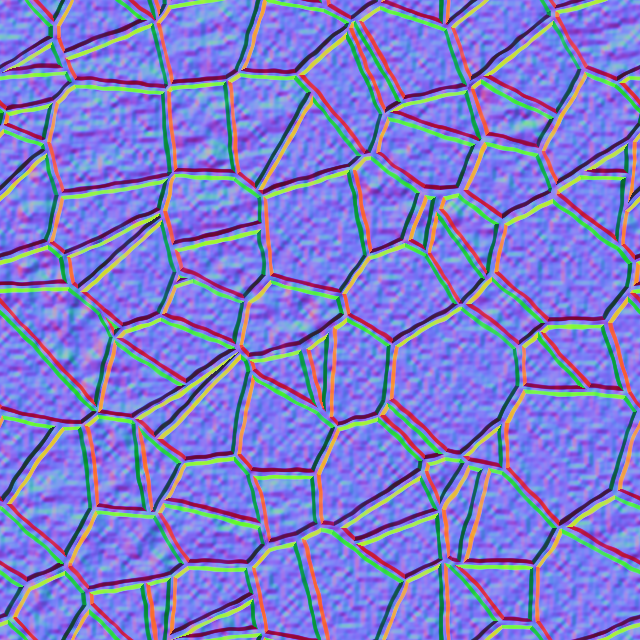
Give the GLSL for this texture map, as a Shadertoy shader.

```glsl
// Tiling normal map of irregular flagstones with bevelled edges and grainy faces.
#define CELLS 8.0          // layout cells per canvas side
#define SIZE_SPREAD 0.7    // how unequal the stones are
#define SPLIT_SHARE 0.5    // share of stones broken in two
#define GAP_MIN 0.0008     // half width of the joints
#define GAP_VARY 0.0042
#define BEVEL_WIDTH 0.0056
#define BEVEL_SLOPE 2.7
#define GRAIN_FINE 0.0040
#define GRAIN_COARSE 0.0050
#define LAYERED_SHARE 0.17 // share of stones with ridged layers
#define WOBBLE 0.006       // unevenness of the stone outlines

vec3 hash3(vec2 p) {
    vec3 q = fract(vec3(p.xyx) * vec3(0.1031, 0.1030, 0.0973));
    q += dot(q, q.yxz + 33.33);
    return fract((q.xxy + q.yzz) * q.zyx);
}

// Value noise, three channels, wrapping after "period" cells
vec3 noise3(vec2 p, float period) {
    vec2 i = floor(p), f = p - i;
    f = f * f * (3.0 - 2.0 * f);
    vec2 a = mod(i, period), b = mod(i + 1.0, period);
    vec3 low = mix(hash3(a), hash3(vec2(b.x, a.y)), f.x);
    vec3 high = mix(hash3(vec2(a.x, b.y)), hash3(b), f.x);
    return mix(low, high, f.y);
}

// Site of a cell: position in xy, size weight in z
vec3 site(vec2 cell) {
    vec3 h = hash3(mod(cell, CELLS) + 11.0);
    return vec3(cell + h.xy, SIZE_SPREAD * h.z);
}

float grainHeight(vec2 uv, float pitted) {
    return GRAIN_FINE * noise3(uv * 112.0, 112.0).x
         + GRAIN_COARSE * pitted * noise3(uv * 48.0, 48.0).y;
}

vec2 grainSlope(vec2 uv, float pitted) {
    vec2 e = vec2(0.0018, 0.0);
    return vec2(grainHeight(uv + e.xy, pitted) - grainHeight(uv - e.xy, pitted),
                grainHeight(uv + e.yx, pitted) - grainHeight(uv - e.yx, pitted)) / (2.0 * e.x);
}

// Weighted Voronoi stones: distance to the rim, outward direction,
// position relative to the site, and random values of the stone
float stone(vec2 p, out vec2 outward, out vec2 local, out vec3 trait) {
    vec2 home = floor(p), owner = home;
    float nearest = 1e5;
    for (int y = -3; y <= 3; y++)
    for (int x = -3; x <= 3; x++) {
        vec2 cell = home + vec2(x, y);
        vec3 s = site(cell);
        vec2 r = s.xy - p;
        float power = dot(r, r) - s.z;
        if (power < nearest) { nearest = power; owner = cell; }
    }

    vec3 own = site(owner);
    local = p - own.xy;
    outward = vec2(0.0, 1.0);
    float rim = 1e5;
    for (int y = -3; y <= 3; y++)
    for (int x = -3; x <= 3; x++) {
        if (x == 0 && y == 0) continue;
        vec3 s = site(owner + vec2(x, y));
        vec2 r = s.xy - p, across = s.xy - own.xy;
        float len = max(length(across), 1e-3);
        float d = (dot(r, r) - s.z - nearest) / (2.0 * len);
        if (d < rim) { rim = d; outward = across / len; }
    }

    // Straight break through some stones
    vec2 id = mod(owner, CELLS);
    vec3 cut = hash3(id + 47.0);
    float side = 0.0;
    if (cut.x < SPLIT_SHARE) {
        float angle = 6.2832 * cut.y;
        vec2 dir = vec2(cos(angle), sin(angle));
        float d = dot(local, dir) - 0.3 * (cut.z - 0.5);
        side = d < 0.0 ? 1.0 : 2.0;
        if (abs(d) < rim) { rim = abs(d); outward = d < 0.0 ? dir : -dir; }
    }
    trait = hash3(id + 83.0 + 19.0 * side);
    return rim;
}

void mainImage(out vec4 fragColor, in vec2 fragCoord) {
    vec2 uv = fragCoord / iResolution.xy;

    // Uneven outlines
    vec2 bend = noise3(uv * 14.0, 14.0).xy - 0.5;
    vec2 chip = noise3(uv * 56.0, 56.0).yz - 0.5;
    vec2 p = (uv + WOBBLE * (bend + 0.45 * chip)) * CELLS;

    vec2 outward, local;
    vec3 trait;
    float rim = stone(p, outward, local, trait) / CELLS;

    // Bevel: a narrow band of steep slope inside the joint
    vec3 wear = noise3(uv * 32.0, 32.0);
    float d = rim - GAP_MIN - GAP_VARY * trait.x * (0.5 + wear.x);
    float bevel = smoothstep(-0.001, 0.0016, d)
                * (1.0 - smoothstep(BEVEL_WIDTH - 0.0016, BEVEL_WIDTH + 0.0016, d));
    vec2 slope = outward * bevel * BEVEL_SLOPE * (0.65 + 0.7 * wear.y);

    // Grain, pits and layered ridges on the faces
    float pitted = 0.7 + 1.3 * smoothstep(0.7, 0.9, trait.y);
    slope -= grainSlope(uv, pitted);
    if (trait.z < LAYERED_SHARE) {
        vec2 layer = vec2(1.5 * local.x, 13.0 * (local.y - 0.2 * local.x));
        slope.y += 0.8 * (noise3(layer + 20.0, 64.0).x - 0.5) * smoothstep(0.0, 0.01, d);
    }

    // Encode: red grows to the left, green upward, blue is flatness
    vec3 n = normalize(vec3(-slope.x, slope.y - 0.03, 1.0));
    fragColor = vec4(0.5 + 0.5 * n.xy, 0.97 * pow(n.z, 1.3), 1.0);
}
```
